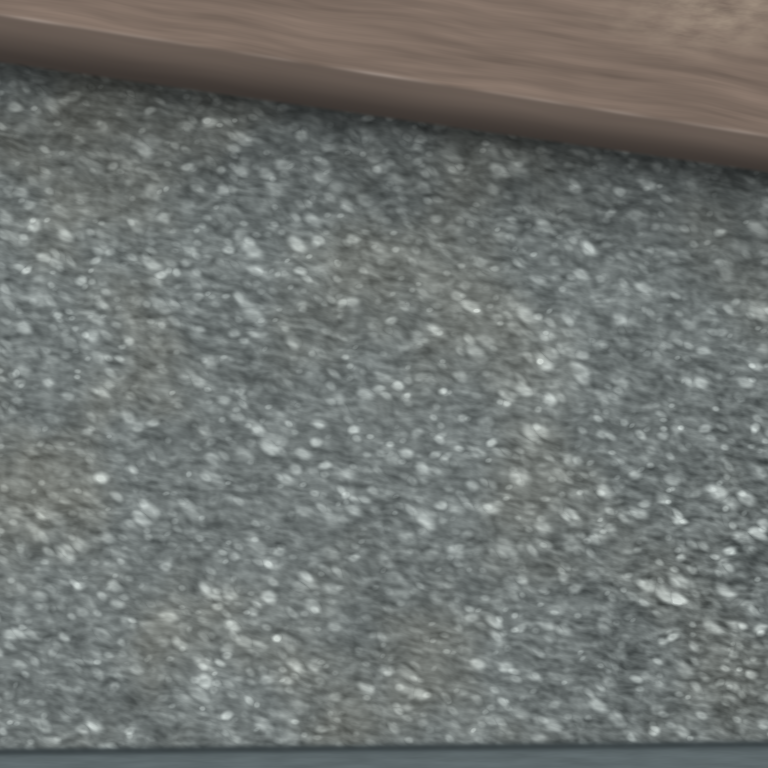
A three.js fragment shader for this texture:

```glsl
// Speckled grey stone slab below a slanted wooden rail, with a dark seam at the foot.
varying vec2 vUv;

const vec3 STONE_DARK = vec3(0.22, 0.24, 0.24);
const vec3 STONE_MID = vec3(0.475, 0.503, 0.500);
const vec3 STONE_LIGHT = vec3(0.80, 0.835, 0.825);
const vec3 STONE_WARM = vec3(0.022, 0.008, -0.010);
const vec3 WOOD_TOP = vec3(0.485, 0.425, 0.385);
const vec3 WOOD_PALE = vec3(0.62, 0.56, 0.50);
const vec3 WOOD_FACE = vec3(0.40, 0.355, 0.325);
const vec3 WOOD_UNDER = vec3(0.24, 0.215, 0.20);
const vec3 SEAM_DARK = vec3(0.21, 0.24, 0.25);
const vec3 LEDGE = vec3(0.37, 0.41, 0.42);
const vec2 RAIL_EDGE = vec2(0.919, -0.143);   // height at left, slope
const vec2 RAIL_RIDGE = vec2(0.981, -0.158);
const vec2 SEAM = vec2(0.021, 0.010);
const float GRAIN_TILT = -0.16;
const float SOFT = 0.004;

vec2 hash2(vec2 p) {
  vec3 q = fract(p.xyx * vec3(0.1031, 0.1030, 0.0973));
  q += dot(q, q.yzx + 33.33);
  return fract((q.xx + q.yz) * q.zy);
}

float cornerSlope(vec2 cell, vec2 offset) {
  float a = 6.2832 * hash2(cell).x;
  return dot(vec2(cos(a), sin(a)), offset);
}

// Gradient noise, about -0.7 to 0.7
float noise(vec2 p) {
  vec2 i = floor(p), f = p - i;
  vec2 u = f * f * f * (f * (f * 6.0 - 15.0) + 10.0);
  vec2 e = vec2(1.0, 0.0);
  float low = mix(cornerSlope(i, f), cornerSlope(i + e.xy, f - e.xy), u.x);
  float high = mix(cornerSlope(i + e.yx, f - e.yx), cornerSlope(i + e.xx, f - e.xx), u.x);
  return mix(low, high, u.y);
}

float fbm(vec2 p) {
  float sum = 0.0, gain = 0.6;
  for (int i = 0; i < 4; i++) {
    sum += gain * noise(p);
    p = p * 2.03 + 17.3;
    gain *= 0.5;
  }
  return sum;
}

// Scattered soft flakes of mixed size, tilt and brightness
float flakes(vec2 p, float seed) {
  vec2 cell = floor(p);
  float glow = 0.0;
  for (int y = -1; y <= 1; y++) {
    for (int x = -1; x <= 1; x++) {
      vec2 id = cell + vec2(float(x), float(y));
      vec2 jitter = hash2(id + seed);
      vec2 trait = hash2(id + seed + 71.7);
      vec2 d = p - id - jitter;
      d.y += d.x * (trait.y - 0.5);
      float radius = mix(0.30, 0.62, trait.y);
      float body = 1.0 - smoothstep(0.3 * radius, radius, length(d));
      glow = max(glow, body * trait.x * trait.x);
    }
  }
  return glow;
}

vec3 stoneColor(vec2 uv, float below) {
  vec2 p = vec2(uv.x, uv.y - GRAIN_TILT * uv.x);
  p += 0.005 * vec2(noise(uv * 24.0), noise(uv * 24.0 + 40.0));
  float patches = fbm(p * vec2(5.0, 7.0) + 3.0);
  float clumps = fbm(p * vec2(13.0, 22.0) + 60.0);
  float corner = 1.0 - smoothstep(0.05, 0.42, length(uv - vec2(1.0, 0.24)));
  float contrast = 0.92 + 0.35 * corner;

  // Streaked ground, then coarse and fine flakes
  float tone = 0.21 * fbm(p * vec2(26.0, 62.0));
  tone += 0.12 * noise(p * vec2(55.0, 130.0) + 9.0);
  tone += 0.07 * noise(p * vec2(105.0, 150.0) + 31.0);
  float density = clamp(0.85 + 0.7 * patches + 0.6 * clumps, 0.25, 1.4);
  tone += density * (0.30 * flakes(p * vec2(33.0, 45.0), 5.0) - 0.04);
  tone += density * (0.20 * flakes(p * vec2(55.0, 74.0), 23.0) - 0.035);
  tone = tone * contrast + 0.12 * patches + 0.15 * clumps - 0.03 * corner;

  vec3 color = mix(STONE_MID, STONE_LIGHT, clamp(tone * 2.9, 0.0, 1.0));
  color = mix(color, STONE_DARK, clamp(-tone * 3.4, 0.0, 1.0));
  float warmth = smoothstep(-0.1, 0.35, fbm(uv * 4.0 + 50.0));
  color += STONE_WARM * warmth * (1.0 - 0.5 * uv.x);

  // Shade cast by the rail
  float shade = mix(0.74, 1.0, smoothstep(0.02, 0.20, below));
  shade *= mix(0.60, 1.0, smoothstep(0.0, 0.04, below));
  return color * shade;
}

vec3 woodColor(vec2 uv, float edge, float ridge) {
  float above = uv.y - ridge;
  float t = clamp((uv.y - edge) / (ridge - edge), 0.0, 1.0);
  vec2 along = vec2(uv.x, above + 0.012 * noise(uv * 6.0));
  float grain = fbm(along * vec2(4.0, 55.0));
  float fine = noise(along * vec2(16.0, 170.0));

  vec3 top = WOOD_TOP * (1.0 + 0.26 * grain + 0.04 * fine);
  float pale = 1.0 - smoothstep(0.02, 0.17, length((uv - vec2(0.93, 0.985)) * vec2(0.8, 2.0)));
  top = mix(top, WOOD_PALE, pale * clamp(0.5 + 1.1 * fbm(uv * vec2(24.0, 60.0)), 0.0, 1.0));
  vec3 face = mix(WOOD_UNDER, WOOD_FACE, smoothstep(0.0, 0.85, t));
  face *= 1.0 + 0.07 * grain;

  vec3 color = mix(face, top, smoothstep(-SOFT, SOFT, above));
  float glint = exp(-pow(abs(above) / 0.0028, 2.0)) * clamp(0.4 + noise(uv.xx * 9.0), 0.0, 1.0);
  return color + 0.13 * glint;
}

void main() {
  vec2 uv = vUv;
  float edge = RAIL_EDGE.x + RAIL_EDGE.y * uv.x;
  float ridge = RAIL_RIDGE.x + RAIL_RIDGE.y * uv.x;
  float seam = uv.y - SEAM.x - SEAM.y * uv.x;
  vec3 color = stoneColor(uv, edge - uv.y);

  // Ledge and seam at the foot
  vec3 ledge = LEDGE * (1.0 + 0.15 * fbm(uv * vec2(14.0, 110.0)));
  color = mix(ledge, color, smoothstep(-SOFT, SOFT, seam));
  color = mix(color, SEAM_DARK, 0.85 * exp(-pow(abs(seam) / 0.0055, 2.0)));

  color = mix(color, woodColor(uv, edge, ridge), smoothstep(-SOFT, SOFT, uv.y - edge));
  gl_FragColor = vec4(color, 1.0);
}
```
